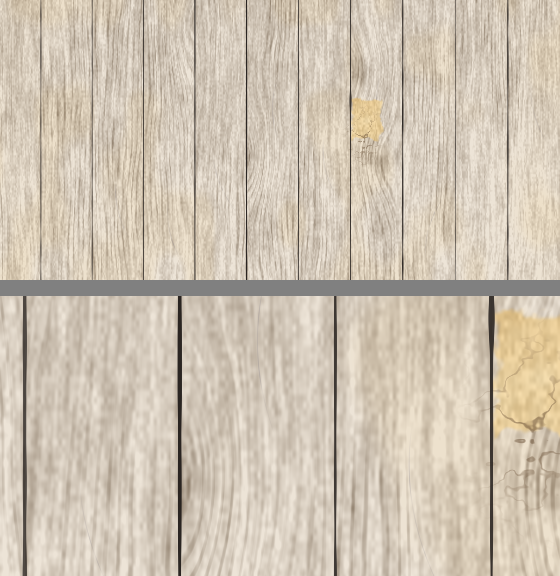
Top, the full canvas; bottom, a detail of the centre.
Give the GLSL for this texture, as a Shadertoy shader.

```glsl
// Weathered timber wall: eleven upright planks parted by thin, uneven gaps.
// Warped sine rings and stretched value noise make the grain; mottling, knots,
// scratches and one yellow filler patch add the wear.

float hash(vec2 p) {
    vec3 q = fract(p.xyx * 0.1031);
    q += dot(q, q.yzx + 33.33);
    return fract((q.x + q.y) * q.z);
}

float noise(vec2 p) {
    vec2 i = floor(p), f = fract(p);
    f = f * f * (3.0 - 2.0 * f);
    return mix(mix(hash(i), hash(i + vec2(1, 0)), f.x),
               mix(hash(i + vec2(0, 1)), hash(i + vec2(1, 1)), f.x), f.y);
}

float fbm(vec2 p) {
    float sum = 0.0, amp = 0.53;
    for (int i = 0; i < 4; i++) {
        sum += amp * noise(p);
        p = p * 2.03 + 17.1;
        amp *= 0.5;
    }
    return sum;
}

// Soft round falloff around a centre, with separate radii.
float blob(vec2 p, vec2 centre, vec2 radius) {
    vec2 r = (p - centre) / radius;
    return exp(-dot(r, r));
}

void mainImage(out vec4 fragColor, in vec2 fragCoord) {
    vec2 uv = fragCoord / iResolution.xy;
    vec2 p = uv * vec2(2.0, 1.0);
    float aa = 10.8 / iResolution.x;

    // Plank number and position across the plank
    float u = 10.8 * uv.x + 0.2 - 0.01 * uv.x + 0.05 * sin(3.1416 * uv.x);
    float id = floor(u), x = fract(u);
    float seed = 40.0 * hash(vec2(id, 7.0));

    // Knots push the rings aside and stain the wood
    float bend = 0.0, stain = 0.0;
    for (int i = 0; i < 2; i++) {
        float k = float(i), side = 2.0 * k - 1.0;
        vec2 edgeKnot = vec2(0.68, 0.92) + k * vec2(0.22, -0.48);
        float onEdge = 1.0 - step(0.5, abs(id - 3.0 - 2.0 * k));
        bend -= side * onEdge * 0.5 * blob(p, edgeKnot, vec2(0.09, 0.17));
        stain += onEdge * (0.1 + 0.25 * k) * blob(p, edgeKnot, vec2(0.022, 0.045));

        vec2 patchKnot = vec2(1.315, 0.59) + side * vec2(0.039, -0.15);
        float onPatch = 1.0 - step(0.5, abs(id - 7.0));
        bend += side * onPatch * 0.4 * blob(p, patchKnot, vec2(0.08, 0.16));
        stain += onPatch * 0.45 * blob(p, patchKnot, vec2(0.032, 0.055));
    }

    // Grain: thin broken rings, stretched fibres, mottling and rough specks
    float sway = fbm(vec2(x * 0.9, p.y * 1.4) + seed);
    float ring = x + 0.55 * sway + bend;
    float fibre = noise(vec2(ring * 32.0, p.y * 11.0) + seed);
    float hair = noise(vec2(u * 40.0, p.y * 28.0) + seed);
    float fine = noise(vec2(u * 44.0, p.y * 120.0) + seed);
    float mottle = fbm(vec2(u * 7.0, p.y * 22.0) + seed);
    float streak = noise(vec2(ring * 11.0, p.y * 2.6) + seed * 2.0);
    float lines = smoothstep(0.2, 1.0, sin(62.0 * ring + 5.0 * noise(vec2(ring * 6.0, seed))));
    float ringMask = smoothstep(0.35, 0.7, noise(vec2(u * 1.6, p.y * 3.1) + 5.0));
    lines *= (0.15 + 0.85 * ringMask) * (0.45 + 0.8 * hair);

    // Darkness of the wood, with grime near the gaps
    float blotch = smoothstep(0.3, 0.75, fbm(vec2(x * 2.2, p.y * 5.0) + seed * 1.3));
    float gap = min(x, 1.0 - x);
    float tone = 0.12 + 0.12 * blotch + 0.28 * lines;
    tone += 0.26 * (fibre - 0.5) + 0.2 * (hair - 0.5) + 0.24 * (fine - 0.5);
    tone += 0.22 * (mottle - 0.5) + 0.2 * (streak - 0.5);
    tone += 0.07 * smoothstep(0.4, 1.0, p.y) + 0.06 * exp(-gap * 25.0);
    tone += 0.04 * (hash(vec2(id, 3.0)) - 0.5);
    tone += stain * (0.3 + 0.8 * fibre + 0.5 * (mottle - 0.5));
    vec3 col = mix(vec3(0.93, 0.895, 0.845), vec3(0.53, 0.465, 0.39), clamp(tone, 0.0, 1.25));

    // Patchy warm tint, a little stronger on the outer planks
    float warm = smoothstep(0.45, 0.75, noise(vec2(u * 1.7, p.y * 5.0) + 31.0));
    warm = 0.7 * warm + 0.3 * smoothstep(0.3, 0.5, abs(uv.x - 0.5));
    col *= mix(vec3(1.0), vec3(1.0, 0.98, 0.93), warm);

    // One faint bluish scratch on some planks
    vec2 key = vec2(id, 20.0);
    float y = p.y - 0.15 - 0.5 * hash(key);
    float path = 0.5 + (hash(key + 9.0) - 0.5) * 6.0 * y + 9.0 * y * y;
    float scratch = 1.0 - smoothstep(0.0, 1.1 * aa, abs(x - path));
    scratch *= (1.0 - smoothstep(0.05, 0.12, abs(y))) * step(0.5, hash(key + 4.0));
    col = mix(col, vec3(0.50, 0.48, 0.52), 0.3 * scratch * hair);

    // Yellow filler with a ragged outline, and cracks around it
    vec2 local = p - vec2(1.308, 0.57);
    vec2 ragged = local + 0.05 * (vec2(fbm(p * 22.0), fbm(p * 22.0 + 8.0)) - 0.5);
    vec2 box = abs(ragged) - vec2(0.048, 0.072);
    float filler = 1.0 - smoothstep(-0.003, 0.006, max(box.x, box.y));
    filler *= step(6.5, id) * step(id, 7.5);
    vec3 yellow = mix(vec3(0.95, 0.87, 0.69), vec3(0.85, 0.70, 0.44), fbm(p * 18.0));
    col = mix(col, yellow - 0.12 * (fine - 0.5), 0.88 * filler);
    float vein = abs(fbm(p * vec2(20.0, 26.0) + 3.0) - 0.5);
    float crack = 1.0 - smoothstep(0.005, 0.03, vein);
    crack *= blob(local, vec2(-0.01, -0.06), vec2(0.05, 0.08));
    col = mix(col, vec3(0.42, 0.32, 0.22), 0.55 * crack);

    // Thin dark gaps of varying width and depth
    float seam = floor(u + 0.5);
    float width = mix(0.005, 0.012, hash(vec2(seam, 12.0)));
    width *= 0.7 + 0.6 * noise(vec2(seam * 9.0, p.y * 18.0));
    width += 0.014 * blob(p, vec2(1.25, 0.64), vec2(0.03, 0.04));
    float dark = 1.0 - smoothstep(width - 0.5 * aa, width + 0.5 * aa, gap);
    dark *= mix(0.75, 1.0, hash(vec2(seam, 5.0))) * step(seam, 10.5);
    col = mix(col, vec3(0.14, 0.12, 0.11), dark);

    fragColor = vec4(clamp(col, 0.0, 1.0), 1.0);
}
```
